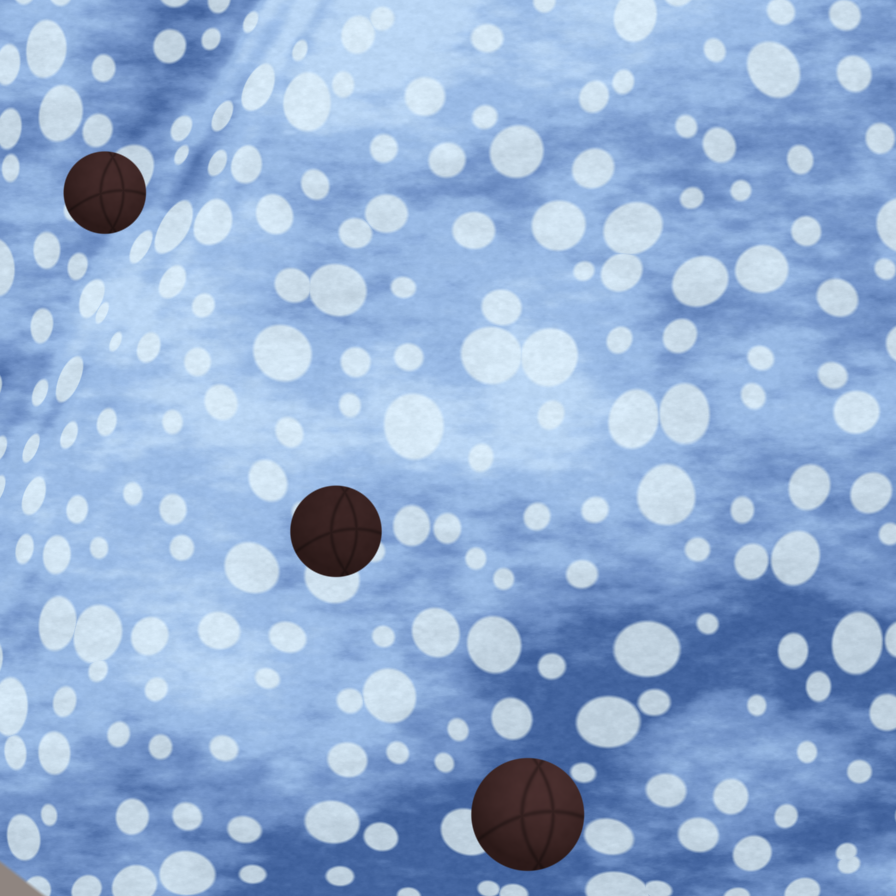
Write a three.js fragment shader that draws this texture.

```glsl
varying vec2 vUv;

const vec3 DEEP_BLUE = vec3(0.26, 0.39, 0.62);
const vec3 MID_BLUE = vec3(0.44, 0.57, 0.78);
const vec3 LIGHT_BLUE = vec3(0.60, 0.73, 0.90);
const vec3 PALE_BLUE = vec3(0.73, 0.84, 0.96);
const vec3 DOT_WHITE = vec3(0.83, 0.90, 0.95);
const vec3 FLOOR_GREY = vec3(0.56, 0.52, 0.50);
const vec3 BALL_DARK = vec3(0.17, 0.10, 0.095);
const vec3 BALL_LIT = vec3(0.41, 0.27, 0.27);
const vec2 FOLD_POINT = vec2(0.21, 0.80);
const vec2 FOLD_ACROSS = vec2(0.867, -0.498);
const float DOT_CELLS = 13.0;

float hash(vec2 p) {
  vec3 q = fract(p.xyx * vec3(0.1031, 0.1030, 0.0973));
  q += dot(q, q.yzx + 33.33);
  return fract((q.x + q.y) * q.z);
}

float noise(vec2 p) {
  vec2 i = floor(p), f = fract(p);
  f = f * f * (3.0 - 2.0 * f);
  return mix(mix(hash(i), hash(i + vec2(1, 0)), f.x),
             mix(hash(i + vec2(0, 1)), hash(i + vec2(1, 1)), f.x), f.y);
}

float fbm(vec2 p) {
  float sum = 0.0, gain = 0.5;
  for (int i = 0; i < 5; i++) {
    sum += gain * noise(p);
    p = mat2(1.7, 0.9, -0.9, 1.7) * p + 17.3;
    gain *= 0.5;
  }
  return sum / 0.97;
}

float segment(vec2 p, vec2 a, vec2 b) {
  vec2 ab = b - a;
  return length(p - a - ab * clamp(dot(p - a, ab) / dot(ab, ab), 0.0, 1.0));
}

float softLine(float dist, float width) {
  return exp(-dist * dist / (width * width));
}

// Squeezes the print across the fold and toward the left and lower edges
vec2 drape(vec2 uv, float fold) {
  vec2 p = uv + FOLD_ACROSS * 0.05 * fold / sqrt(fold * fold + 0.0016);
  p -= vec2(0.06, 0.03) * exp(-uv / vec2(0.09, 0.06));
  return p + 0.035 * (vec2(noise(uv * 5.0), noise(uv * 5.0 + 40.0)) - 0.5);
}

// Coverage of scattered dots: mostly small, some medium, few large
float dots(vec2 p, float soft) {
  float cover = 0.0;
  vec2 g = p * DOT_CELLS;
  for (int j = -1; j <= 1; j++) {
    float row = floor(g.y) + float(j);
    float shift = hash(vec2(row + 60.0, 7.0));
    for (int i = -1; i <= 1; i++) {
      vec2 id = vec2(floor(g.x + shift) + float(i), row) + 50.0;
      float size = hash(id + 11.0);
      float radius = mix(0.15, 0.23, hash(id + 23.0));
      radius += 0.09 * step(0.52, size) + 0.12 * step(0.84, size);
      vec2 jitter = vec2(hash(id + 31.0), hash(id + 47.0)) - 0.5;
      vec2 center = id - 50.0 + 0.5 + jitter * 2.0 * (0.58 - radius);
      float dist = length(g + vec2(shift, 0.0) - center) - radius;
      cover = max(cover, 1.0 - smoothstep(-soft, soft, dist));
    }
  }
  return cover;
}

// Lightness of the faded cloth, from deep (0) to pale (1)
float clothTone(vec2 uv, float fold) {
  float tone = 0.66 + 1.25 * (fbm(uv * vec2(5.0, 7.5) + 3.0) - 0.5);
  tone += 0.45 * (fbm(uv * vec2(28.0, 75.0)) - 0.5);
  tone -= 0.38 * smoothstep(0.0, 0.22, uv.x * 0.6 - uv.y);
  tone -= 0.20 * (1.0 - smoothstep(0.03, 0.22, uv.y));
  tone -= 0.36 * (1.0 - smoothstep(-0.10, 0.01, fold)) * smoothstep(0.42, 0.65, uv.y);
  tone += 0.12 * smoothstep(0.6, 0.95, uv.y) * smoothstep(0.3, 0.6, uv.x);
  tone += 0.12 * softLine(fold - 0.08, 0.07);
  float along = dot(uv, vec2(0.498, 0.867));
  tone += 0.55 * (noise(vec2(fold * 55.0, along * 6.0)) - 0.5) * softLine(fold, 0.08);
  vec2 bent = uv + 0.04 * (vec2(fbm(uv * 9.0), fbm(uv * 9.0 + 20.0)) - 0.5);
  tone -= 0.34 * softLine(segment(bent, vec2(0.52, 0.08), vec2(0.75, 0.24)), 0.025);
  return tone - 0.38 * softLine(segment(bent, vec2(0.39, 0.06), vec2(0.55, 0.10)), 0.018);
}

vec3 clothColor(float tone) {
  vec3 c = mix(DEEP_BLUE, MID_BLUE, smoothstep(0.0, 0.36, tone));
  c = mix(c, LIGHT_BLUE, smoothstep(0.3, 0.66, tone));
  return mix(c, PALE_BLUE, smoothstep(0.66, 1.05, tone));
}

// Dark ball with curved seams, lit from the upper right
vec3 addBall(vec3 base, vec2 uv, vec2 center, float radius, float light) {
  vec2 q = (uv - center) / radius;
  float r = length(q);
  float lit = clamp(0.45 + 0.35 * dot(q, vec2(0.4, 0.8)) - 0.3 * r * r, 0.0, 1.0);
  vec3 c = mix(BALL_DARK, BALL_LIT, lit * light + 0.12 * (fbm(q * 6.0 + 30.0) - 0.5));
  float seam = softLine(q.y - 0.25 * q.x + 0.3 * q.x * q.x, 0.045);
  seam = max(seam, softLine(q.x + 0.1 - 0.4 * q.y * q.y, 0.045));
  seam = max(seam, softLine(q.x - 0.45 + 0.35 * q.y * q.y, 0.04));
  c *= 1.0 - 0.28 * seam;
  return mix(base, c, 1.0 - smoothstep(-0.0012, 0.0012, (r - 1.0) * radius));
}

void main() {
  float fold = dot(vUv - FOLD_POINT, FOLD_ACROSS);
  float tone = clothTone(vUv, fold);
  float weave = fbm(vUv * vec2(150.0, 230.0)) - 0.5;
  vec3 color = clothColor(tone) + 0.07 * weave;

  vec3 dotColor = DOT_WHITE * (0.93 + 0.09 * smoothstep(0.1, 0.9, tone)) + 0.08 * weave;
  color = mix(color, dotColor, 0.95 * dots(drape(vUv, fold), 0.035));

  // Floor showing past the cloth in the lower left corner
  color = mix(FLOOR_GREY, color, smoothstep(0.045, 0.055, vUv.x + 1.3 * vUv.y));

  color = addBall(color, vUv, vec2(0.117, 0.785), 0.046, 0.75);
  color = addBall(color, vUv, vec2(0.375, 0.407), 0.051, 0.5);
  color = addBall(color, vUv, vec2(0.589, 0.091), 0.063, 0.9);
  gl_FragColor = vec4(color, 1.0);
}
```
